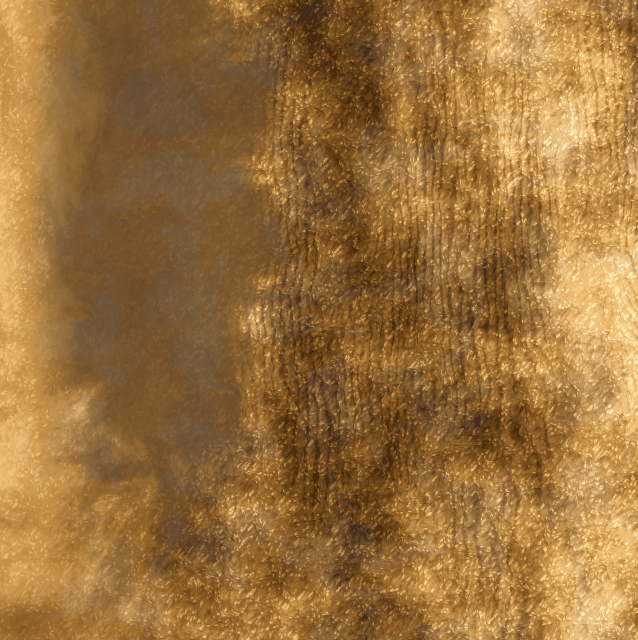
Give the GLSL for this texture, as a Shadertoy shader.

```glsl
// Worn golden-brown leather with a smooth dark patch, fine grain and vertical creases.

vec2 hash2(vec2 p) {
    p = vec2(dot(p, vec2(127.1, 311.7)), dot(p, vec2(269.5, 183.3)));
    return fract(sin(p) * 43758.5);
}

// Layered, rotated sines: soft cloudy value around zero
float clouds(vec2 p) {
    float sum = 0.0, amp = 0.5;
    for (int i = 0; i < 6; i++) {
        p = mat2(0.8, 0.6, -0.6, 0.8) * p * 1.8 + vec2(1.7, 4.1);
        p += 0.7 * sin(p.yx * 0.8 + float(i));
        sum += amp * sin(p.x) * sin(p.y);
        amp *= 0.64;
    }
    return sum;
}

// Cellular noise: distance to the nearest point, and that point's random value
vec2 cells(vec2 p) {
    vec2 cell = floor(p), nearest = vec2(9.0, 0.0);
    for (int y = -1; y <= 1; y++)
    for (int x = -1; x <= 1; x++) {
        vec2 id = cell + vec2(x, y);
        vec2 rnd = hash2(id);
        float d = length(id + rnd - p);
        if (d < nearest.x) nearest = vec2(d, hash2(id + 37.0).x);
    }
    return nearest;
}

// Wavy, mostly vertical creases that lean sideways near the lower right
float creases(vec2 p) {
    float lean = 0.1 * smoothstep(0.62, 0.36, p.y) * smoothstep(0.7, 1.0, p.x);
    float phase = 430.0 * (p.x - lean) + 6.0 * clouds(p * vec2(9.0, 5.0))
                + 2.5 * clouds(p * vec2(34.0, 17.0) + 3.0);
    return 0.65 * sin(phase) + 0.35 * sin(2.0 * phase + 1.0);
}

float spot(vec2 p, vec2 center, vec2 size) {
    vec2 q = (p - center) / size;
    return exp(-dot(q, q));
}

vec3 leatherColor(float t) {
    vec3 c = mix(vec3(0.27, 0.16, 0.045), vec3(0.40, 0.25, 0.09), smoothstep(0.0, 0.2, t));
    c = mix(c, vec3(0.58, 0.395, 0.165), smoothstep(0.16, 0.46, t));
    c = mix(c, vec3(0.76, 0.56, 0.28), smoothstep(0.42, 0.68, t));
    c = mix(c, vec3(0.93, 0.74, 0.45), smoothstep(0.64, 0.88, t));
    return mix(c, vec3(1.0, 0.91, 0.68), smoothstep(0.87, 1.15, t));
}

void mainImage(out vec4 fragColor, in vec2 fragCoord) {
    vec2 p = fragCoord / iResolution.xy;
    float broad = clouds(p * vec2(4.2, 3.4) + 2.0);
    float blotch = clouds(p * vec2(9.0, 7.0) + 11.0);
    float mottle = clouds(p * 34.0 + 5.0);

    // Smooth rubbed patch on the left, with a ragged border
    vec2 q = (p - vec2(0.245, 0.66)) / vec2(0.19, 0.43);
    float patchEdge = length(q) + 0.2 * broad + 0.22 * blotch + 0.05 * mottle;
    float rubbed = smoothstep(1.2, 0.85, patchEdge);

    // Large light and dark areas
    float leftGlow = smoothstep(0.15, -0.01, p.x + 0.07 * blotch + 0.04 * broad);
    float right = smoothstep(0.54, 0.92, p.x + 0.1 * broad);
    float tone = mix(0.37, 0.66, right) + 0.18 * broad + 0.3 * blotch;
    tone += 0.2 * spot(p, vec2(0.08, 0.2), vec2(0.16, 0.24));
    tone += 0.12 * spot(p, vec2(0.97, 0.58), vec2(0.15, 0.17));
    tone -= 0.15 * spot(p, vec2(0.58, 0.25), vec2(0.12, 0.25));
    tone = mix(tone, 0.27 + 0.05 * broad + 0.05 * blotch, rubbed);
    tone = mix(tone, 0.84 + 0.25 * blotch, 0.9 * leftGlow);
    tone -= 0.4 * spot(p, vec2(1.0, 0.91), vec2(0.025, 0.07));
    tone -= 0.35 * spot(p, vec2(0.03, 0.02), vec2(0.07, 0.05));

    // Pebbled grain with bright flecks
    vec2 fine = cells(p * vec2(185.0, 165.0) + 1.5 * mottle);
    vec2 coarse = cells(p * vec2(105.0, 90.0) + mottle);
    float rough = (1.0 - 0.85 * rubbed) * mix(0.35, 1.0, smoothstep(0.12, 0.38, p.x));
    float fleck = smoothstep(0.65, 0.1, fine.x) * smoothstep(0.55, 0.95, fine.y);
    float pebble = 0.2 * (0.45 - fine.x) + 0.16 * (0.45 - coarse.x);
    tone += rough * (pebble + 0.24 * fleck - 0.035 + 0.14 * mottle);
    tone += 0.035 * (fine.y - 0.5);

    // Creases gathered in vertical bands
    float bands = smoothstep(-0.25, 0.3, clouds(p * vec2(8.0, 2.0) + 7.0));
    float creased = bands * smoothstep(0.25, 0.45, p.x) * (1.0 - rubbed);
    tone += 0.13 * creased * creases(p);

    // Greyer brown on the rubbed patch and in pale drifts
    vec3 col = leatherColor(tone);
    float pale = smoothstep(-0.15, 0.35, clouds(p * 13.0 + 21.0)) * (1.0 - leftGlow);
    col += vec3(-0.01, 0.015, 0.055) * pale;
    col = mix(col, col + vec3(0.005, 0.03, 0.055), rubbed);
    fragColor = vec4(clamp(col, 0.0, 1.0), 1.0);
}
```
